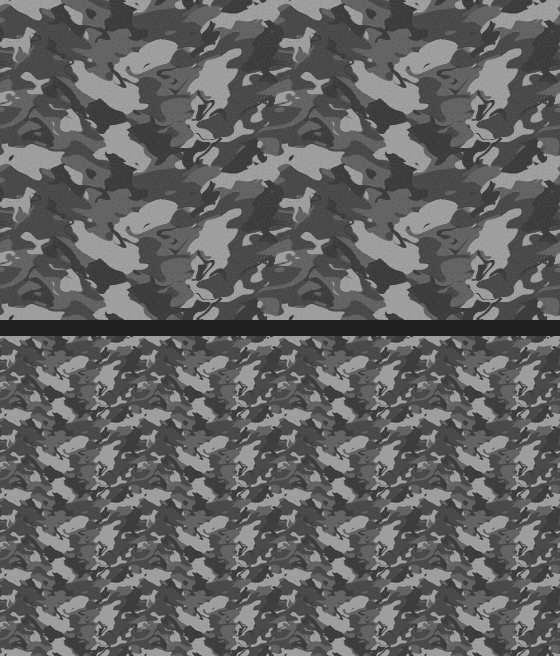
Top: one tile. Bottom: repeated 2 by 2.
Give the GLSL for this pattern, as a WebGL 1 fragment shader.

```glsl
precision highp float;
// Grey woodland camouflage: one tile repeated two by two over the canvas.
// Dark, light and near-black patches are thresholds of warped gradient noise;
// ridges pull the patches out into limbs, and every noise wraps at the tile.

uniform vec2 u_resolution;

#define REPEATS vec2(2.0, 2.0)
#define MID_GREY vec3(0.39)
#define DARK_GREY vec3(0.29)
#define LIGHT_GREY vec3(0.62)
#define BLACK_GREY vec3(0.24)
#define DARK_LEVEL 0.0
#define LIGHT_LEVEL 0.15
#define BLACK_LEVEL 0.245
#define WARP 0.6
#define SWAY 0.1
#define GRAIN 0.05
#define GRAIN_CELLS vec2(151.0, 89.0)

const float TAU = 6.2831853;

// Unit gradient for a lattice corner
vec2 cornerGradient(vec2 corner, float seed) {
  vec2 c = corner + seed * vec2(17.0, 29.0) + 5.0;
  vec3 h = fract(c.xyx * vec3(0.1031, 0.1030, 0.0973));
  h += dot(h, h.yzx + 33.33);
  float angle = TAU * fract((h.x + h.y) * h.z);
  return vec2(cos(angle), sin(angle));
}

// Contribution of one corner of a cell, wrapped to the tile
float cornerValue(vec2 cell, vec2 offset, vec2 local, vec2 cells, float seed) {
  vec2 corner = floor(mod(cell + offset + 0.5, cells));
  return dot(cornerGradient(corner, seed), local - offset);
}

// Gradient noise with a period of one tile
float tileNoise(vec2 p, vec2 cells, float seed) {
  vec2 cell = floor(p * cells);
  vec2 f = p * cells - cell;
  vec2 w = f * f * f * (f * (f * 6.0 - 15.0) + 10.0);
  float bottom = mix(cornerValue(cell, vec2(0.0, 0.0), f, cells, seed),
                     cornerValue(cell, vec2(1.0, 0.0), f, cells, seed), w.x);
  float top = mix(cornerValue(cell, vec2(0.0, 1.0), f, cells, seed),
                  cornerValue(cell, vec2(1.0, 1.0), f, cells, seed), w.x);
  return mix(bottom, top, w.y);
}

// Lobed patches; branch sets how far limbs reach along the ridges
float patchField(vec2 p, vec2 cells, float seed, float branch) {
  vec2 fine = cells * 2.0;
  vec2 push = vec2(tileNoise(p, fine, seed), tileNoise(p, fine, seed + 1.0));
  vec2 q = p + WARP * push / cells;
  float blob = tileNoise(q, cells, seed + 2.0)
             + 0.4 * tileNoise(q, fine, seed + 3.0);
  float limb = max(1.0 - 5.0 * abs(tileNoise(q, fine, seed + 4.0)), -0.4);
  return blob + branch * limb;
}

// Layers from the ground up
vec3 camouflage(vec2 p, float soft) {
  p.y -= SWAY * cos(TAU * (p.x - 0.05));
  float dark = patchField(p, vec2(4.0, 5.0), 1.0, 0.03) - DARK_LEVEL;
  float light = patchField(p, vec2(6.0, 5.0), 11.0, 0.08) - LIGHT_LEVEL;
  float black = patchField(p, vec2(6.0, 5.0), 23.0, 0.16) - BLACK_LEVEL;
  vec3 color = mix(MID_GREY, DARK_GREY, smoothstep(-soft, soft, dark));
  color = mix(color, LIGHT_GREY, smoothstep(-soft, soft, light));
  return mix(color, BLACK_GREY, smoothstep(-soft, soft, black));
}

void main() {
  float soft = 4.0 / u_resolution.y;
  vec3 color = vec3(0.0);

  // Four samples per pixel smooth the edges
  for (int i = 0; i < 4; i++) {
    float n = float(i);
    vec2 jitter = vec2(mod(n, 2.0), floor(n * 0.5)) * 0.5 - 0.25;
    vec2 uv = (gl_FragCoord.xy + jitter) / u_resolution;
    color += 0.25 * camouflage(uv * REPEATS, soft);
  }

  // Fine cloth grain
  vec2 tile = gl_FragCoord.xy / u_resolution * REPEATS;
  color += GRAIN * tileNoise(tile, GRAIN_CELLS, 37.0);
  gl_FragColor = vec4(clamp(color, 0.0, 1.0), 1.0);
}
```
